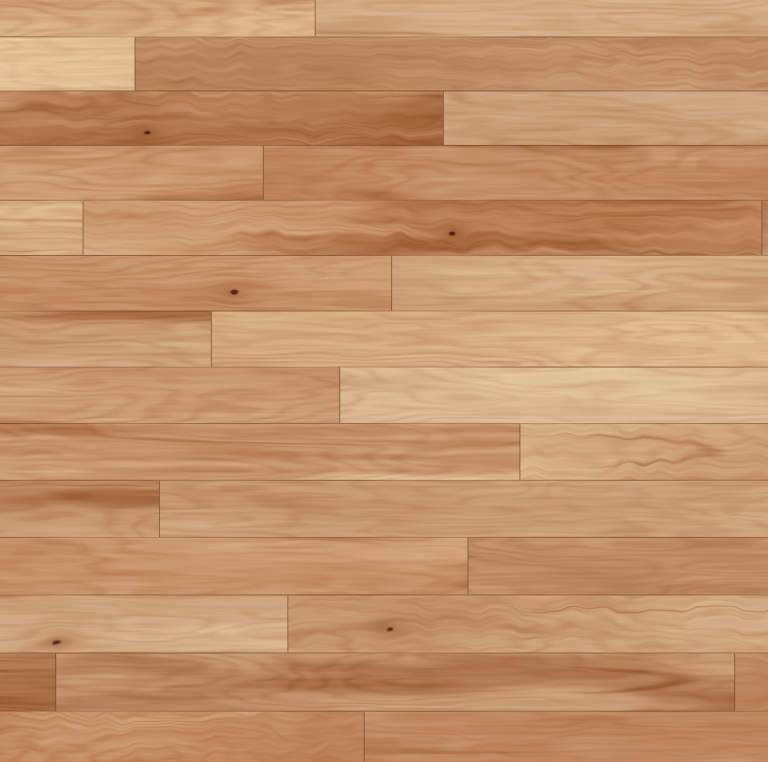
Write a WebGL 1 fragment shader that draws this texture.

```glsl
precision highp float;
// Hardwood floor: staggered rows of long planks, each with its own tone.
// Warped, stretched noise gives growth rings, fibres, heartwood and streaks;
// hashed knots bend the grain, and thin dark seams separate the planks.
uniform vec2 u_resolution;

// Layout, in canvas heights; y runs downward from the top edge
const float FIRST_SEAM = 0.0484;    // lower edge of the cropped top row
const float ROW_HEIGHT = 0.0707;
const float ROW_GROWTH = 0.000254;  // rows widen slightly toward the bottom
const float PLANK_LENGTH = 0.891;
const float JOINT_START = 0.4136;
const float JOINT_STEP = 0.2365;    // joint shift from row to row
const float JOINT_SPAN = 0.6414;
const float JOINT_MIN = 0.052;
const float SEAM_WIDTH = 0.0014;
// Wood
const vec3 LIGHT = vec3(0.885, 0.76, 0.60);
const vec3 MID = vec3(0.75, 0.54, 0.385);
const vec3 DARK = vec3(0.61, 0.365, 0.20);
const vec3 KNOT = vec3(0.27, 0.10, 0.06);
const vec3 SEAM = vec3(0.43, 0.25, 0.15);
const float TONE_BASE = 0.09;
const float TONE_RANGE = 0.52;
const float PATCH_DEPTH = 0.55;
const float RING_COUNT = 13.0;
const float RING_DEPTH = 0.10;
const float FIBRE_DEPTH = 0.15;
const float HEART_DEPTH = 0.38;
const float STREAK_DEPTH = 0.28;
const float KNOT_CHANCE = 0.4;
const float CURL_CHANCE = 0.25;

float hash(vec2 p) {
  return fract(sin(dot(p, vec2(127.1, 311.7))) * 43758.5);
}

float noise(vec2 p) {
  vec2 i = floor(p);
  vec2 f = fract(p);
  f = f * f * (3.0 - 2.0 * f);
  return mix(mix(hash(i), hash(i + vec2(1.0, 0.0)), f.x),
             mix(hash(i + vec2(0.0, 1.0)), hash(i + 1.0), f.x), f.y);
}

float fbm(vec2 p) {
  float sum = 0.0, amp = 0.53;
  for (int i = 0; i < 4; i++) {
    sum += amp * noise(p);
    p = p * 2.03 + 11.7;
    amp *= 0.5;
  }
  return sum;
}

// Antialiased coverage of a line at distance d
float line(float d, float pixel) {
  return clamp((0.5 * SEAM_WIDTH - d) / pixel + 0.5, 0.0, 1.0);
}

vec3 woodColor(float t) {
  t = clamp(t, -0.1, 1.2);
  return t < 0.5 ? mix(LIGHT, MID, t * 2.0) : mix(MID, DARK, t * 2.0 - 1.0);
}

// Left planks step through the tones; right ones swing slowly, uneven at the top
float plankTone(float row, float plank) {
  float left = min(fract(0.35 + 0.72 * row), 0.75);
  float right = 0.47 + 0.2 * cos(0.6 * (row - 1.7))
    + 0.35 * cos(3.1416 * (row - 1.0)) * exp(-0.6 * abs(row - 1.0));
  return plank < 0.5 ? left : (plank < 1.5 ? right : 0.95);
}

void main() {
  float pixel = 1.0 / u_resolution.y;
  vec2 p = vec2(gl_FragCoord.x, u_resolution.y - gl_FragCoord.y) * pixel;

  // Row from a quadratic seam spacing, then plank along the row
  float c = p.y - FIRST_SEAM;
  float rowPos = 1.0 + 2.0 * c
    / (ROW_HEIGHT + sqrt(ROW_HEIGHT * ROW_HEIGHT + 4.0 * ROW_GROWTH * c));
  float row = floor(rowPos);
  float pitch = ROW_HEIGHT + 2.0 * ROW_GROWTH * rowPos;
  // The stagger swaps one pair of rows and skips ahead near the bottom
  float shift = abs(row - 7.5) < 1.0 ? 15.0 - row : row + 3.0 * step(11.5, row);
  float joint = JOINT_MIN + mod(JOINT_START - JOINT_MIN - shift * JOINT_STEP, JOINT_SPAN);
  float along = (p.x - joint) / PLANK_LENGTH + 1.0;
  float plank = floor(along);
  vec2 id = vec2(row, plank) + 2.3;

  // Knot position, and the grain bending around it
  vec2 knotAt = 0.15 + 0.7 * vec2(hash(id + 4.1), hash(id + 5.7));
  vec2 toKnot = (vec2(along - plank, rowPos - row) - knotAt) * vec2(PLANK_LENGTH, pitch);
  float knotDist = length(toKnot * vec2(0.6, 1.0));
  float hasKnot = step(hash(id + 8.3), KNOT_CHANCE);
  vec2 g = p + 7.0 * vec2(hash(id), hash(id + 3.1));
  g.y -= hasKnot * 0.8 * toKnot.y * exp(-knotDist * knotDist * 3500.0);
  float curly = step(hash(id + 9.4), CURL_CHANCE);
  g.y += 0.003 * noise(g * vec2(18.0, 9.0)) + curly * 0.01 * noise(g * vec2(48.0, 16.0));

  // Plank tone, then the layers of grain
  float t = TONE_BASE + TONE_RANGE * plankTone(row, plank) + 0.07 * (p.y - 0.5);
  t += PATCH_DEPTH * (fbm(g * vec2(1.8, 14.0) + 20.0) - 0.5);
  float rings = 0.5 + 0.5 * sin(6.2832 * RING_COUNT * fbm(g * vec2(2.2, 15.0)));
  t += RING_DEPTH * (rings * rings - 0.375) * (0.5 + noise(g * vec2(4.0, 20.0)));
  t += FIBRE_DEPTH * (noise(g * vec2(9.0, 250.0)) - 0.5);
  t += 0.08 * (noise(g * vec2(28.0, 420.0)) - 0.5);
  float heart = smoothstep(0.54, 0.66, fbm(g * vec2(1.6, 13.0) + 40.0));
  t += HEART_DEPTH * heart * step(0.45, hash(id + 6.6)) * (0.5 + 0.7 * noise(g * vec2(6.0, 110.0)));
  float vein = abs(noise(g * vec2(1.3, 24.0) + 60.0) - 0.5);
  t += STREAK_DEPTH * (1.0 - smoothstep(0.0, 0.04, vein))
    * smoothstep(0.62, 0.8, noise(g * vec2(3.5, 9.0) + 80.0));

  // Reddish halo and dark core of the knot
  float knotSize = 0.002 + 0.0035 * hash(id + 7.2);
  float ragged = knotDist + 0.004 * (noise(p * 130.0) - 0.5);
  vec3 color = woodColor(t + hasKnot * 0.35 * exp(-knotDist / (4.0 * knotSize)));
  color += (hash(id + 1.9) - 0.5) * vec3(0.01, -0.012, -0.025);
  color = mix(color, KNOT, hasKnot * 0.85 * (1.0 - smoothstep(0.3, 1.3, ragged / knotSize)));

  // Seams between rows and butt joints between planks
  float rowSeam = line(abs(fract(rowPos + 0.5) - 0.5) * pitch, pixel);
  float endSeam = line(abs(fract(along + 0.5) - 0.5) * PLANK_LENGTH, pixel);
  float wear = 0.2 + 0.5 * noise(vec2(p.x * 7.0, floor(rowPos + 0.5) * 5.0));
  color = mix(color, SEAM, max(rowSeam * wear, endSeam * 0.6));
  gl_FragColor = vec4(color, 1.0);
}
```
